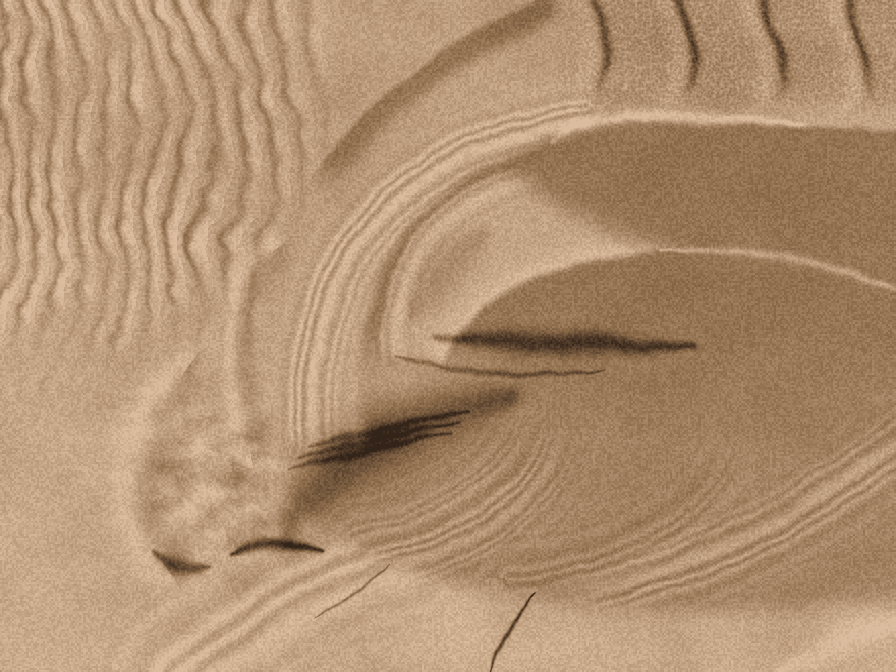
Write a Shadertoy shader that draws this texture.

```glsl
// Wind-carved sand: rippled pale slopes wrap around a layered fold and a dome,
// with a damp hollow to the right. Signed distances to curves shape one tone,
// layered sines and cellular noise roughen it, and a ramp colours it.
const vec3 DEEP_SHADOW = vec3(.20, .14, .10);
const vec3 DAMP_SAND = vec3(.55, .42, .29);
const vec3 PALE_SAND = vec3(.83, .71, .59);
const float DRY_TONE = .76;
const float DAMP_TONE = .16;
const float RIPPLES = 31.;
const float GRAIN = .34;
const float CONTRAST = 1.15;
const float STEPS = 14.;

float hash(vec2 p) {
  vec3 q = fract(p.xyx * .1031);
  q += dot(q, q.yzx + 33.33);
  return fract((q.x + q.y) * q.z);
}

// Distance to the nearest jittered cell point
float cellular(vec2 p) {
  float nearest = 2.;
  for (int k = 0; k < 9; k++) {
    vec2 c = floor(p) + vec2(k % 3 - 1, k / 3 - 1);
    nearest = min(nearest, length(c + vec2(hash(c), hash(c + 57.)) - p));
  }
  return nearest;
}

float sines(vec2 p) {
  float sum = 0., amp = .5;
  for (int i = 0; i < 4; i++) {
    sum += amp * sin(p.x + 1.7 * sin(p.y)) * cos(p.y - .6 * p.x);
    p = mat2(1.5, 1.1, -1.1, 1.5) * p + 2.3;
    amp *= .55;
  }
  return sum;
}

// Smooth step that may rise or fall
float ramp(float a, float b, float x) { return smoothstep(0., 1., (x - a) / (b - a)); }

float bell(float d, float w) { return exp(-d * d / (w * w)); }

// Unevenly spaced layers
float strata(float d, float f) { return sin(d * f + 1.6 * sin(d * f * .37)); }

// Quadratic curve: x = signed distance (positive on the left), y = position along it
vec2 curve(vec2 p, float ax, float ay, float bx, float by, float cx, float cy) {
  vec2 a = vec2(ax, ay), b = vec2(bx, by), c = vec2(cx, cy), best = vec2(9, 0), from = a;
  for (float i = 1.; i <= STEPS; i++) {
    float t = i / STEPS;
    vec2 to = mix(mix(a, b, t), mix(b, c, t), t), seg = to - from, rel = p - from;
    float h = clamp(dot(rel, seg) / dot(seg, seg), 0., 1.);
    float d = length(rel - seg * h);
    if (d < abs(best.x))
      best = vec2(seg.x * rel.y < seg.y * rel.x ? -d : d, (i - 1. + h) / STEPS);
    from = to;
  }
  return best;
}

// Line of half width w, thinner at both ends
float stroke(vec2 p, float w, float ax, float ay, float bx, float by, float cx, float cy) {
  vec2 q = curve(p, ax, ay, bx, by, cx, cy);
  return bell(q.x, w * mix(.3, 1., 4. * q.y * (1. - q.y)));
}

// Bright on one side, dark on the other
float ridge(float d, float w) { return -2. * d / w * bell(d, w); }

void mainImage(out vec4 fragColor, in vec2 fragCoord) {
  vec2 uv = fragCoord / iResolution.y;
  float rough = sines(uv * 19.);
  vec2 p = uv + .006 * vec2(rough, sines(uv.yx * 23. + 4.));

  // Dry slope with steep wind ripples
  vec2 fold = curve(p, .868, .84, .42, .773, .443, .332);
  float tone = DRY_TONE + .1 * rough + .14 * sines(uv * 7.) - .14 * ramp(.4, .8, p.y);
  float bend = .035 * sin(5. * p.y + 1.) + .01 * sin(17. * p.y + 11. * p.x) + .013 * rough;
  float phase = fract(RIPPLES * (p.x + bend) * (1. - .4 * p.x));
  float rippled = ramp(.4, .6, p.y + .1 * rough) * ramp(-.04, -.14, fold.x) * ramp(.55, .36, p.x);
  tone += rippled * (.7 + .7 * rough) * (.3 * phase - .7 * bell(phase - .45, .17) + .06);

  // Coarse corner with broad dark crescents
  float coarse = ramp(.82, .86, p.y) * ramp(.8, .92, p.x);
  float crescent = fract((p.x - .89 - .014 * sin(26. * p.y + 3. * p.x)) / .13 + .5) - .5;
  tone -= coarse * (.14 + .85 * bell(crescent, .06) * ramp(.84, .92, p.y) - .2 * bell(crescent + .18, .12));

  // Outer trough, crumbled ridges and drifts
  float trough = curve(p, .79, 1., .573, .896, .469, .74).x;
  tone -= .5 * ramp(-.004, .008, trough) * ramp(.055, .02, trough) * ramp(.7, .78, p.y);
  tone += .25 * ridge(curve(p, .4, .62, .32, .58, .37, .33).x, .02);
  tone += .25 * ridge(curve(p, .27, .44, .15, .28, .235, .17).x, .03);
  tone += bell(length(p - vec2(.32, .29)), .13) * (.6 * sines(p * 42.) - .08);
  float drift = curve(p, .6, .19, .42, .14, .26, 0.).x;
  tone += bell(drift, .08) * (.2 * strata(drift, 150.) + .03);

  // Damp hollow, banded by fine pale sediment
  float shore = curve(p, .43, .25, .66, .03, 1.34, .1).x;
  float damp = ramp(0., .02, fold.x) * ramp(0., .012, .852 - .03 * p.x - p.y);
  damp *= ramp(-.015, .03, shore) * ramp(.42, .52, p.x);
  float hollow = DAMP_TONE + .17 * ramp(.6, .25, p.y) + .07 * rough;
  hollow += .4 * bell(length((p - vec2(.6, .43)) * vec2(.6, 1.4)), .07);
  vec2 arc = curve(p, .83, .4, .79, .219, .55, .17);
  vec2 flow = curve(p, .8, .075, 1.11, .132, 1.36, .33);
  vec2 sweep = curve(p, 1.13, .38, 1.04, .17, .76, .14);
  hollow += bell(arc.x, .07) * ramp(0., .4, arc.y) * (.12 + .2 * strata(arc.x, 360.));
  hollow += bell(flow.x - .015, .05) * ramp(0., .3, flow.y) * (.15 + .23 * strata(flow.x, 300.));
  hollow += bell(sweep.x, .05) * ramp(0., .5, sweep.y) * .14 * strata(sweep.x, 280.);
  tone = mix(tone, hollow, damp);

  // Layered fold
  float width = mix(.035, .1, fold.y);
  float layers = ramp(-.06, 0., fold.x) * ramp(width + .012, width - .012, fold.x);
  layers *= ramp(.3, .38, p.y) * ramp(.92, .85, p.x);
  tone = mix(tone, .74 + .25 * strata(fold.x, 330.) * bell(fold.x - .01, .05), layers);

  // Smooth dome inside the fold
  float rim = curve(p, .781, .752, .535, .69, .575, .42).x;
  float back = -curve(p, .781, .752, .903, .661, 1.059, .627).x;
  float lee = curve(p, .66, .42, .66, .6, 1.042, .627).x;
  float dome = ramp(-.006, .008, rim) * ramp(-.01, .05, back) * ramp(-.004, .012, lee);
  dome *= ramp(.45, .48, p.y + .15 * (p.x - .6));
  float domeTone = .72 + .25 * bell(lee, .03) + .2 * strata(rim + .003, 270.) * bell(rim, .045);
  domeTone -= .3 * stroke(p, .035, .62, .53, .65, .6, .72, .65);
  tone = mix(tone, domeTone, dome);

  // Bright crests
  tone += .4 * stroke(p, .01, .82, .785, .87, .85, 1.2, .812);
  tone += .5 * stroke(p, .007, .98, .626, 1.2, .635, 1.36, .555);
  tone += .3 * stroke(p, .025, 1.16, 0., 1.25, .05, 1.36, .08);

  // Cast shadows, cracks, pits and twigs
  tone -= .65 * stroke(p, .05, .43, .21, .52, .37, .76, .41);
  tone -= .8 * stroke(p, .017, .65, .497, .83, .488, 1.03, .484);
  tone -= .6 * stroke(p, .005, .59, .468, .69, .435, .9, .447);
  for (float k = 0.; k < 3.; k++)
    tone -= .6 * stroke(p + .017 * k * vec2(.8, 1), .007, .46, .335, .54, .36, .7, .39);
  tone -= .9 * stroke(p, .011, .23, .18, .26, .145, .31, .155);
  tone -= 1.3 * stroke(p, .01, .345, .175, .39, .205, .48, .18);
  tone -= 1.3 * stroke(p, .0035, .795, .117, .75, .06, .727, 0.);
  tone -= .8 * stroke(p, .0025, .582, .16, .53, .11, .47, .08);

  // Grain and colour
  tone = .5 + CONTRAST * (tone - .5) + GRAIN * (hash(floor(uv * 330.)) - .5);
  tone += (.1 + .4 * coarse) * (cellular(uv * 190.) - .45);
  vec3 sand = mix(DAMP_SAND, PALE_SAND, clamp(tone, 0., 1.1));
  fragColor = vec4(mix(sand, DEEP_SHADOW, clamp(-tone, 0., 1.)), 1.);
}
```
